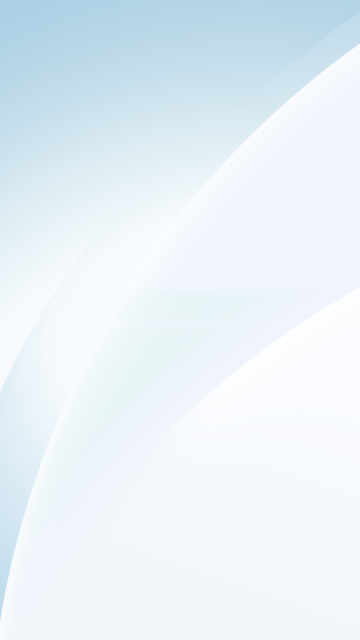
Give the GLSL for this background, as a Shadertoy shader.

```glsl
// Pale abstract backdrop: a blue sky glow behind broad overlapping glass arcs.
// Each arc is the inside of a large circle (centre xy, radius z, in canvas
// widths); layers are painted back to front with soft white rims.

const vec3 MAIN_ARC  = vec3(2.424, -0.344, 2.456);
const vec3 INNER_ARC = vec3(2.201, -1.171, 2.463);
const vec3 OUTER_ARC = vec3(1.845, -0.141, 2.023);
const vec3 FAINT_ARC = vec3(2.424, -0.344, 2.528);

const vec2 SKY_CENTRE    = vec2(0.694, 0.273);
const vec2 SHADOW_CENTRE = vec2(0.532, 0.898);

const vec3 SKY_DEEP = vec3(0.675, 0.812, 0.895);
const vec3 SKY_PALE = vec3(0.859, 0.922, 0.949);
const vec3 SKY_GLOW = vec3(0.973, 0.985, 0.993);
const vec3 SHADOW   = vec3(0.745, 0.857, 0.922);
const vec3 LAVENDER = vec3(0.940, 0.957, 0.988);
const vec3 MINT     = vec3(0.910, 0.956, 0.968);
const vec3 PEARL    = vec3(0.975, 0.983, 0.995);
const vec3 MIST     = vec3(0.943, 0.965, 0.977);
const vec3 RIM      = vec3(0.985, 0.993, 1.000);

// Depth inside an arc: positive within its circle
float depthInside(vec2 p, vec3 arc) {
    return arc.z - distance(p, arc.xy);
}

// Antialiased coverage from a signed depth
float cover(float depth) {
    float pixel = 1.0 / iResolution.x;
    return smoothstep(-pixel, pixel, depth);
}

float ramp(float start, float end, float x) {
    return clamp((x - start) / (end - start), 0.0, 1.0);
}

// Exponential falloff inward from an edge
float rimGlow(float depth, float width) {
    return exp(-max(depth, 0.0) / width);
}

vec3 skyColor(vec2 p) {
    float d = distance(p, SKY_CENTRE);
    vec3 color = mix(SKY_GLOW, SKY_PALE, ramp(0.88, 1.157, d));
    float deep = 1.0 - pow(1.0 - ramp(1.157, 1.667, d), 1.5);
    return mix(color, SKY_DEEP, deep);
}

// Lavender sheet with a mint patch in its lower part
vec3 sheetColor(vec2 p, float innerDepth) {
    float mint = 1.0 - smoothstep(0.955, 0.985, p.y);
    mint *= smoothstep(0.03, 0.16, -innerDepth);
    float stripe = exp(-pow((p.y - 0.877) / 0.012, 2.0));
    return mix(LAVENDER, MINT, mint * (1.0 - 0.45 * stripe));
}

void mainImage(out vec4 fragColor, in vec2 fragCoord) {
    vec2 p = fragCoord / iResolution.x;
    float mainDepth  = depthInside(p, MAIN_ARC);
    float innerDepth = depthInside(p, INNER_ARC);
    float outerDepth = depthInside(p, OUTER_ARC);

    // Sky, with a faint veil at the upper right
    vec3 color = skyColor(p);
    float veil = cover(depthInside(p, FAINT_ARC)) * smoothstep(0.62, 1.0, p.x);
    color = mix(color, SKY_GLOW, 0.17 * veil);

    // Outer arc: shaded edge and blue shadow toward the lower left
    float lowerLeft = 1.0 - smoothstep(0.736, 1.08, p.y);
    float shade = ramp(0.37, 0.97, distance(p, SHADOW_CENTRE)) * lowerLeft;
    float edgeFade = 1.0 - smoothstep(0.95, 1.33, p.y);
    shade += 0.13 * rimGlow(outerDepth, 0.06) * edgeFade;
    color = mix(color, SHADOW, min(shade, 1.0) * cover(outerDepth));

    // Soft light gathering just outside the main arc
    float halo = rimGlow(-mainDepth, 0.06) * smoothstep(0.5, 0.9, p.y);
    halo *= 1.0 - smoothstep(1.1, 1.4, p.y);
    color = mix(color, SKY_GLOW, 0.6 * halo);

    // Main arc: tinted sheet with a white rim
    vec3 sheet = sheetColor(p, innerDepth);
    float rimWidth = mix(0.035, 0.055, smoothstep(0.4, 0.9, p.y));
    sheet = mix(sheet, RIM, 0.9 * rimGlow(mainDepth, rimWidth));
    color = mix(color, sheet, cover(mainDepth));

    // Inner arc: pearl surface, misty below, rim fading to the left
    float crisp = smoothstep(0.38, 0.68, p.x);
    float pearl = smoothstep(0.05, 0.85, p.y + 0.35 * (p.x - 0.5));
    vec3 surface = mix(MIST, PEARL, pearl);
    surface = mix(surface, vec3(1.0), 0.85 * crisp * rimGlow(innerDepth, 0.06));
    float softCover = smoothstep(-0.06, 0.08, innerDepth);
    color = mix(color, surface, mix(softCover, cover(innerDepth), crisp));

    fragColor = vec4(color, 1.0);
}
```
